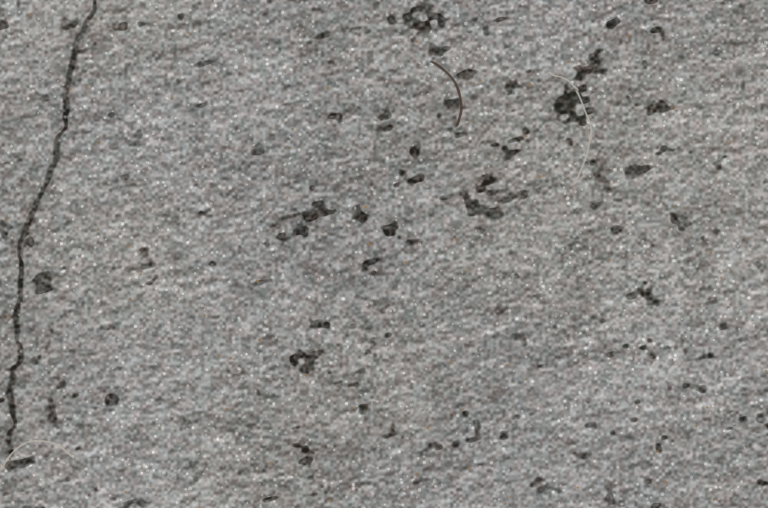
A WebGL 1 fragment shader for this texture:

```glsl
precision highp float;
// Weathered grey cement: fine sandy grain lit from above, small slanted pits
// gathered along worn seams, a crack at the left and a few stray root fibres.
// Layered value noise gives the relief; segment distances place the wear.

uniform vec2 u_resolution;

float hash(vec2 p) {
  vec3 q = fract(p.xyx * 0.1031);
  q += dot(q, q.yzx + 33.33);
  return fract((q.x + q.y) * q.z);
}

float noise(vec2 p) {
  vec2 i = floor(p), f = fract(p);
  f = f * f * (3.0 - 2.0 * f);
  return mix(mix(hash(i), hash(i + vec2(1, 0)), f.x),
             mix(hash(i + vec2(0, 1)), hash(i + vec2(1, 1)), f.x), f.y);
}

// Leans the grain so that ridges rise gently to the right
vec2 slant(vec2 p) {
  return mat2(0.974, -0.225, 0.225, 0.974) * p + 7.0;
}

float height(vec2 p) {
  vec2 q = slant(p);
  return 0.48 * noise(q * vec2(42, 68)) + 0.32 * noise(q * vec2(90, 130) + 31.0)
       + 0.20 * noise(q * vec2(170, 210) + 57.0);
}

// Soft band of wear around the segment a-b
float wear(vec2 p, vec2 a, vec2 b, float width) {
  vec2 d = b - a;
  float t = clamp(dot(p - a, d) / dot(d, d), 0.0, 1.0);
  float r = length(p - a - d * t) / width;
  return exp(-r * r);
}

// Thin fibre from a to b, bowed sideways in the middle
float fibre(vec2 p, vec2 a, vec2 b, float bow, float width) {
  vec2 d = b - a;
  float len = length(d);
  float t = dot(p - a, d) / (len * len);
  float side = dot(p - a, vec2(-d.y, d.x)) / len;
  float curve = bow * 4.0 * t * (1.0 - t) + 0.008 * (noise(vec2(t * 5.0, len * 90.0)) - 0.5);
  float slope = bow * 4.0 * (1.0 - 2.0 * t) / len;
  float dist = abs(side - curve) / sqrt(1.0 + slope * slope);
  float px = 0.8 / u_resolution.y;
  float ends = smoothstep(-0.02, 0.02, t) * (1.0 - smoothstep(0.98, 1.02, t));
  return ends * (1.0 - smoothstep(width - px, width + px, dist));
}

void main() {
  vec2 p = gl_FragCoord.xy / u_resolution.y;
  p.x *= 1.515 * u_resolution.y / u_resolution.x;
  vec2 q = slant(p);

  // Broad staining and relief lit from above
  float stain = noise(p * 3.1 + 4.0) * 0.6 + noise(p * 8.0 + 19.0) * 0.4;
  float relief = height(p) - height(p + vec2(-0.001, 0.006));
  float grain = noise(p * 165.0 + 11.0) - 0.5;
  float value = 0.548 + 0.09 * (stain - 0.5) + 0.36 * relief + 0.23 * grain;
  value += 0.09 * (noise(q * vec2(20, 34) + 3.0) - 0.5);

  // Worn seams where pits crowd together
  vec2 w = p + 0.07 * (vec2(noise(p * 9.0), noise(p * 9.0 + 40.0)) - 0.5);
  float worn = wear(w, vec2(0.84, 0.97), vec2(0.91, 0.80), 0.085);
  worn = max(worn, wear(w, vec2(0.83, 0.68), vec2(0.62, 0.55), 0.05));
  worn = max(worn, wear(w, vec2(0.80, 0.60), vec2(0.57, 0.33), 0.055));
  worn = max(worn, 0.8 * wear(w, vec2(0.57, 0.33), vec2(0.62, 0.10), 0.045));
  worn = max(worn, wear(w, vec2(1.24, 0.93), vec2(0.99, 0.62), 0.05));
  worn = max(worn, 0.85 * wear(w, vec2(1.28, 0.76), vec2(1.28, 0.30), 0.035));
  worn = max(worn, 0.45 * wear(w, vec2(1.33, 0.27), vec2(1.50, 0.10), 0.09));
  worn = max(worn, 0.4 * wear(w, vec2(0.05, 0.30), vec2(0.20, 0.25), 0.12));

  // Pits: low spots of a slanted noise, more of them in worn places
  float hollow = 0.62 * noise(q * vec2(23, 38) + 71.0) + 0.38 * noise(q * vec2(62, 88) + 5.0);
  float level = 0.205 + 0.17 * worn;
  float pit = 1.0 - smoothstep(level - 0.07, level + 0.06, hollow);
  value -= pit * (0.23 + 0.09 * worn);

  // Crack curving down the left edge, broken and uneven in width
  float path = 0.187 * p.y * p.y + 0.004 + 0.035 * (noise(vec2(p.y * 13.0, 2.0)) - 0.5)
             + 0.014 * (noise(vec2(p.y * 48.0, 8.0)) - 0.5);
  float gap = abs(p.x - path);
  float open = 0.001 + 0.007 * noise(vec2(p.y * 24.0, 15.0));
  float crack = 1.0 - smoothstep(open * 0.4, open + 0.003, gap);
  crack *= 0.45 + 0.55 * noise(vec2(p.y * 17.0, 23.0));
  value -= 0.36 * crack * smoothstep(0.05, 0.2, p.y) + 0.05 * exp(-gap * gap * 2500.0);

  // Shade stays slightly brown, lit faces turn neutral
  value = clamp(value, 0.13, 0.82);
  float warmth = 0.5 + 1.3 * (0.72 - value) + 0.9 * (noise(p * 4.0 + 60.0) - 0.5);
  vec3 color = value + vec3(0.009, 0.001, -0.014) * warmth;
  color += vec3(0.03, -0.008, -0.012) * (noise(p * 75.0 + 90.0) - 0.5);

  // Sand grains: pale quartz, with a rare rusty one
  vec2 cell = floor(q * 95.0), spot = fract(q * 95.0) - 0.5;
  float pick = hash(cell + 13.0);
  spot -= 0.4 * (vec2(hash(cell + 27.0), hash(cell + 49.0)) - 0.5);
  float size = 0.16 + 0.18 * hash(cell + 81.0);
  float sand = 1.0 - smoothstep(size - 0.12, size + 0.14, length(spot));
  color += sand * step(0.9, pick) * (1.0 - pit) * vec3(0.16, 0.16, 0.155);
  color = mix(color, vec3(0.56, 0.44, 0.31), 0.7 * sand * step(pick, 0.005));

  // Root fibres, one dark and the rest bleached
  float root = fibre(p, vec2(0.85, 0.88), vec2(0.90, 0.75), 0.03, 0.0025);
  color = mix(color, vec3(0.27, 0.21, 0.18), 0.8 * root);
  float pale = fibre(p, vec2(1.135, 0.823), vec2(1.132, 0.636), 0.030, 0.0019);
  pale = max(pale, fibre(p, vec2(1.08, 0.855), vec2(1.14, 0.82), 0.006, 0.0017));
  pale = max(pale, fibre(p, vec2(0.0, 0.075), vec2(0.145, 0.10), 0.045, 0.0018));
  pale = max(pale, 0.6 * fibre(p, vec2(0.94, 0.71), vec2(0.98, 0.745), 0.006, 0.0014));
  color = mix(color, vec3(0.70, 0.68, 0.64), 0.85 * pale);

  gl_FragColor = vec4(color, 1.0);
}
```
